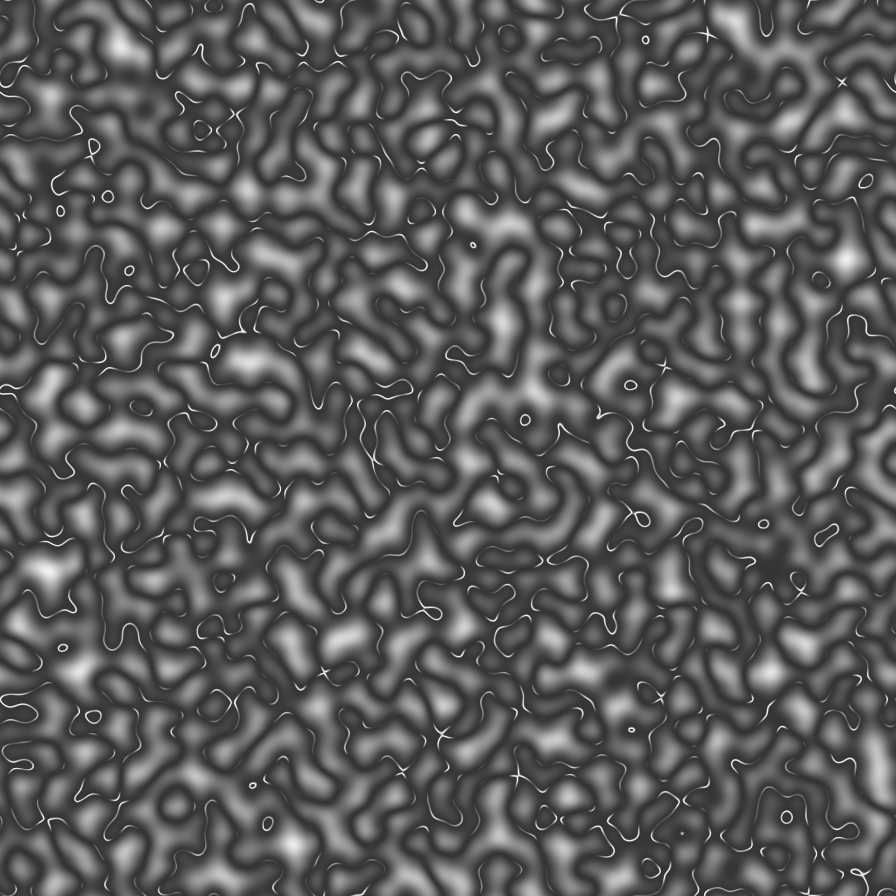
Write a WebGL 1 fragment shader that draws this texture.

```glsl
precision highp float;
// Grey folded gradient noise: soft bright blobs parted by dark valleys.
// Wrapping noise with mostly diagonal directions is folded at zero, and thin
// light filaments trace the zero contour, fading where the slope is steep.

uniform vec2 u_resolution;

const float CELLS = 26.0;           // noise cells across the tile
const float DIAGONAL_JITTER = 0.5;  // radians that directions stray from diagonals
const float LIFT = 0.25;            // random height at lattice points
const float FLOOR_TONE = 0.025;     // base level below the rounded fold
const float FOLD_ROUNDING = 0.18;   // softness of the valley bottoms
const float CONTRAST = 1.2;         // brightness gained per unit of noise
const float LINE_TONE = 0.95;       // tone of the filaments
const float LINE_REACH = 0.0017;    // filament half width, in canvas units
const float LINE_BAND = 0.007;      // least noise range covered, widens saddles
const float SHALLOW = 0.4;          // slope per cell with full filaments
const float STEEP = 1.15;           // slope per cell where they vanish
const float SLOPE_STEP = 0.02;      // difference step, in cells
const float HALF_PI = 1.570796;

// Three values in 0..1 for each lattice point
vec3 hash3(vec2 p) {
  vec3 q = fract((p.xyx + 7.0) * vec3(0.1031, 0.1030, 0.0973));
  q += dot(q, q.yxz + 33.33);
  return fract((q.xxy + q.yzz) * q.zyx);
}

// Tilted plane through a lattice point, leaning along a jittered diagonal
float corner(vec2 cell, vec2 local, vec2 offset) {
  vec3 h = hash3(mod(cell + offset, CELLS));
  float angle = HALF_PI * (floor(h.x * 4.0) + 0.5) + DIAGONAL_JITTER * (2.0 * h.y - 1.0);
  return dot(vec2(cos(angle), sin(angle)), local - offset) + LIFT * (2.0 * h.z - 1.0);
}

// Gradient noise that wraps after CELLS cells
float wrappedNoise(vec2 p) {
  vec2 cell = floor(p);
  vec2 f = p - cell;
  vec2 fade = f * f * f * (f * (f * 6.0 - 15.0) + 10.0);
  float low = mix(corner(cell, f, vec2(0.0)), corner(cell, f, vec2(1.0, 0.0)), fade.x);
  float high = mix(corner(cell, f, vec2(0.0, 1.0)), corner(cell, f, vec2(1.0)), fade.x);
  return mix(low, high, fade.y);
}

// Coverage of the zero contour, from the noise value and its slope per cell
float filament(float value, float slope) {
  float pixel = 1.0 / min(u_resolution.x, u_resolution.y);
  float range = slope * max(LINE_REACH, 0.87 * pixel) * CELLS;
  float strength = 1.0 - smoothstep(SHALLOW, STEEP, slope);
  return strength * (1.0 - smoothstep(0.0, max(LINE_BAND, range), abs(value)));
}

void main() {
  vec2 p = gl_FragCoord.xy / u_resolution * CELLS;
  float value = wrappedNoise(p);
  vec2 slope = vec2(wrappedNoise(p + vec2(SLOPE_STEP, 0.0)),
                    wrappedNoise(p + vec2(0.0, SLOPE_STEP))) - value;

  // Rounded absolute value gives the blobs and valleys
  float tone = FLOOR_TONE + length(vec2(CONTRAST * value, FOLD_ROUNDING));
  tone = mix(tone, LINE_TONE, filament(value, length(slope) / SLOPE_STEP));
  gl_FragColor = vec4(vec3(tone), 1.0);
}
```
